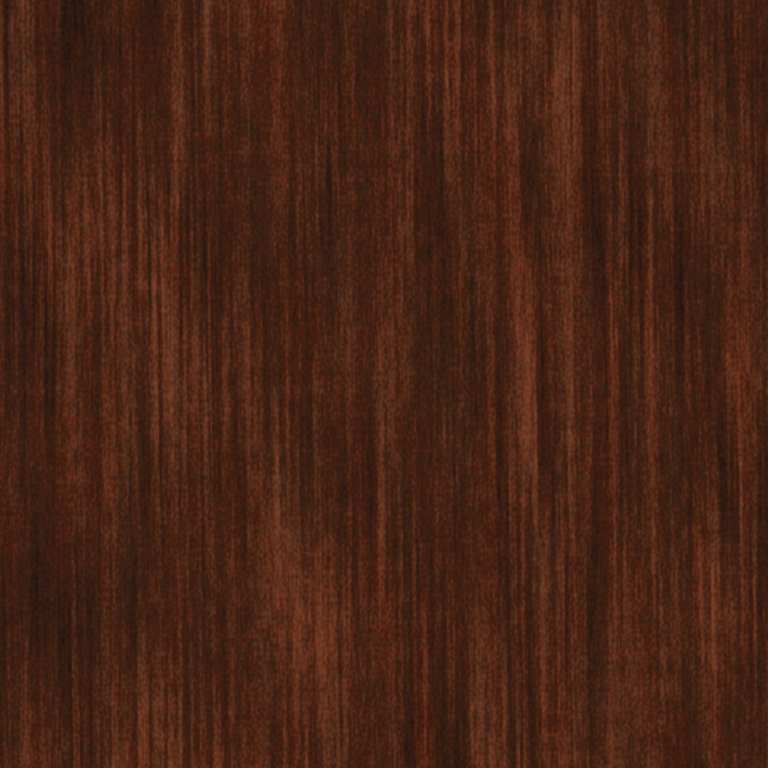
A Shadertoy shader for this texture:

```glsl
// Dark reddish-brown wood veneer with fine vertical grain and smoky streaks.

const vec3 UMBER    = vec3(0.170, 0.094, 0.064);
const vec3 MAHOGANY = vec3(0.264, 0.128, 0.073);
const vec3 COPPER   = vec3(0.415, 0.212, 0.128);
const vec3 RED_TINT = vec3(0.010, -0.013, -0.013);

const float STAGGER = 0.37; // offsets the ends of neighbouring streaks
const float LEVEL = 0.0;    // keeps short grains upright

// Random unit gradient for a lattice corner
vec2 gradientAt(ivec2 cell) {
    uint h = uint(cell.x) * 374761393u + uint(cell.y) * 668265263u;
    h = (h ^ (h >> 13)) * 1274126177u;
    h = (h ^ (h >> 16)) * 2246822519u;
    h ^= h >> 15;
    float angle = float(h & 65535u) / 65536.0 * 6.28319;
    return vec2(cos(angle), sin(angle));
}

float gradientNoise(vec2 p) {
    ivec2 cell = ivec2(floor(p));
    vec2 f = fract(p);
    vec2 blend = f * f * f * (f * (f * 6.0 - 15.0) + 10.0);
    float a = dot(gradientAt(cell), f);
    float b = dot(gradientAt(cell + ivec2(1, 0)), f - vec2(1, 0));
    float c = dot(gradientAt(cell + ivec2(0, 1)), f - vec2(0, 1));
    float d = dot(gradientAt(cell + ivec2(1, 1)), f - vec2(1, 1));
    return mix(mix(a, b, blend.x), mix(c, d, blend.x), blend.y);
}

// Stretched noise; detail too fine to show fades out
float grain(vec2 uv, vec2 frequency, float skew, float seed) {
    vec2 p = uv * frequency;
    p.y += skew * p.x;
    float visible = 1.0 - smoothstep(0.5, 1.0, frequency.x / iResolution.y);
    return visible * gradientNoise(p + seed * vec2(17.3, 41.7));
}

// Steepens the flanks of a streak so that its edges look crisp
float crisp(float n, float width) {
    return 0.45 * n / sqrt(n * n + width * width);
}

// Thin dark seams that follow the zero line of a stretched noise, in patches
float seams(vec2 uv, vec2 frequency, float seed) {
    float line = 1.0 - smoothstep(0.03, 0.20, abs(grain(uv, frequency, STAGGER, seed)));
    float patches = smoothstep(-0.05, 0.25, grain(uv, vec2(16.0, 2.5), STAGGER, seed + 0.5));
    return line * patches;
}

// Brightness of the wood: broad stains, then ever finer fibres
float woodTone(vec2 uv) {
    float stain   = grain(uv, vec2(6.0, 4.0), LEVEL, 1.0);
    float bands   = grain(uv, vec2(27.0, 2.2), STAGGER, 2.0);
    float streaks = grain(uv, vec2(76.0, 2.6), STAGGER, 3.0);
    float lines   = grain(uv, vec2(150.0, 3.2), STAGGER, 4.0);
    float fibres  = grain(uv, vec2(235.0, 30.0), LEVEL, 5.0);
    float pores   = grain(uv, vec2(240.0, 170.0), LEVEL, 6.0);
    float mottle  = grain(uv, vec2(52.0, 44.0), LEVEL, 7.0);

    // Some areas show strong lines, others are nearly plain
    float strength = clamp(1.0 + 1.8 * grain(uv, vec2(9.0, 3.0), LEVEL, 8.0), 0.4, 1.6);

    float tone = 0.56 + 0.36 * stain + 0.44 * bands;
    tone += strength * (0.32 * crisp(streaks, 0.22) + 0.28 * crisp(lines, 0.25));
    tone -= 0.20 * seams(uv, vec2(62.0, 2.0), 11.0);
    tone += 0.26 * fibres + 0.36 * pores + 0.18 * mottle;
    return tone;
}

vec3 woodColor(float tone, float redness) {
    vec3 color = mix(UMBER, MAHOGANY, clamp(tone * 2.0, -0.3, 1.0));
    color = mix(color, COPPER, clamp(tone * 2.0 - 1.0, 0.0, 1.3));
    return color + RED_TINT * redness * smoothstep(0.0, 0.7, tone);
}

void mainImage(out vec4 fragColor, in vec2 fragCoord) {
    vec2 uv = fragCoord / iResolution.y;

    // Slight sway of the fibres
    uv.x += 0.0015 * gradientNoise(uv * vec2(5.0, 2.5) + 60.0);

    // Redder and browner fibres
    float redness = 1.3 * grain(uv, vec2(34.0, 4.0), STAGGER, 9.0)
                  + 1.8 * grain(uv, vec2(130.0, 70.0), LEVEL, 10.0);

    fragColor = vec4(woodColor(woodTone(uv), redness), 1.0);
}
```
